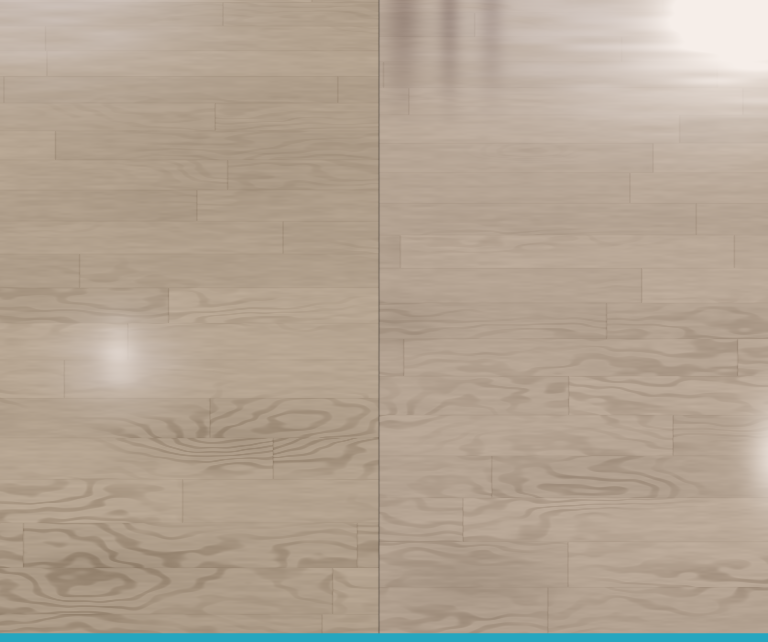
This texture is drawn by a WebGL 1 fragment shader. Its source:

```glsl
precision highp float;

uniform vec2 u_resolution;

const float SEAM_X = 0.4935;
const float BAR_TOP = 0.0135;
const float PLANK_FAR = 0.036;     // plank height at the top edge
const float PLANK_GROWTH = 0.040;  // extra height towards the bottom
const float GRAIN_DEPTH = 0.085;
const float FIBRE_DEPTH = 0.045;
const vec3 WOOD_LEFT = vec3(0.705, 0.638, 0.562);
const vec3 WOOD_RIGHT = vec3(0.715, 0.648, 0.582);
const vec3 GRAIN_TINT = vec3(0.95, 1.0, 1.03);
const vec3 SHINE = vec3(0.965, 0.935, 0.915);
const vec3 HAZE = vec3(0.83, 0.79, 0.775);
const vec3 BAR = vec3(0.15, 0.65, 0.75);

float hash(vec2 p) {
  return fract(sin(dot(p, vec2(127.1, 311.7))) * 43758.5453);
}

float noise(vec2 p) {
  vec2 i = floor(p);
  vec2 f = fract(p);
  f = f * f * (3.0 - 2.0 * f);
  return mix(mix(hash(i), hash(i + vec2(1.0, 0.0)), f.x),
             mix(hash(i + vec2(0.0, 1.0)), hash(i + 1.0), f.x), f.y);
}

float fbm(vec2 p) {
  float sum = 0.0;
  float amp = 0.5;
  for (int i = 0; i < 4; i++) {
    sum += amp * noise(p);
    p = p * 2.03 + 17.3;
    amp *= 0.5;
  }
  return sum;
}

// Soft elliptical spot: 1 at the centre, fading outwards.
float spot(vec2 p, vec2 centre, vec2 size) {
  vec2 d = (p - centre) / size;
  return exp(-dot(d, d));
}

// Row coordinate whose integer steps are planks, thinner with distance.
float plankRow(float y) {
  return -log(PLANK_FAR + PLANK_GROWTH * (1.0 - y)) / PLANK_GROWTH;
}

vec3 floorBoards(vec2 uv, float side, float px) {
  float thickness = PLANK_FAR + PLANK_GROWTH * (1.0 - uv.y);
  float row = plankRow(uv.y) + side * 0.43;
  float rowId = floor(row);
  float across = fract(row);
  float seed = side * 31.0;

  // Boards along each row
  float along = uv.x * 2.3 + hash(vec2(rowId, seed)) * 7.0;
  float boardId = floor(along);
  float end = fract(along);
  float tone = hash(vec2(boardId + seed, rowId)) - 0.5;

  // Growth rings, closing into arches around the knots
  float bend = fbm(vec2(uv.x * 5.0 + boardId * 3.7, row * 0.9 + seed));
  float knots = spot(uv, vec2(0.68, 0.765), vec2(0.075, 0.018))
              + spot(uv, vec2(0.80, 0.235), vec2(0.11, 0.028))
              + spot(uv, vec2(0.40, 0.355), vec2(0.12, 0.035))
              + spot(uv, vec2(0.28, 0.315), vec2(0.10, 0.025));
  float rings = across * 2.2 + bend * 7.0 + knots * 3.5;
  float wave = 0.5 + 0.5 * sin(6.2832 * rings);
  float vein = smoothstep(0.45, 1.0, wave);
  float patchy = smoothstep(0.32, 0.68, fbm(vec2(uv.x * 3.0 + seed, row * 0.8 + 9.0)));
  float strength = mix(0.95, 0.28, smoothstep(0.15, 0.75, uv.y));
  vein *= strength * clamp(patchy + knots * 0.6, 0.0, 1.0);

  // Pores and fibres
  float fibre = noise(vec2(uv.x * 22.0 + seed, uv.y * 210.0)) * 0.6
              + noise(vec2(uv.x * 70.0, uv.y * 330.0 + seed)) * 0.4 - 0.5;

  // Joints between boards
  float edge = min(across, 1.0 - across) * thickness;
  float gap = (1.0 - smoothstep(0.0, px * 1.2, edge)) * 0.25;
  float butt = min(end, 1.0 - end) / 2.3;
  gap = max(gap, 0.55 * (1.0 - smoothstep(0.0, px * 1.3, butt)));

  vec3 wood = mix(WOOD_LEFT, WOOD_RIGHT, side);
  wood += tone * 0.035 + fibre * FIBRE_DEPTH;
  wood -= GRAIN_TINT * (vein * GRAIN_DEPTH + gap * 0.08);
  return wood;
}

// Broad light and shade over the boards.
vec3 shade(vec3 c, vec2 uv, float side) {
  float left = 1.0 - side;
  c -= 0.035 * left * spot(uv, vec2(0.32, 0.73), vec2(0.30, 0.13));
  c -= 0.045 * left * spot(uv, vec2(0.14, 0.115), vec2(0.12, 0.03));
  c -= 0.040 * left * spot(uv, vec2(0.30, 0.31), vec2(0.13, 0.04));
  c -= 0.055 * side * spot(uv, vec2(0.61, 0.10), vec2(0.11, 0.05));
  c -= 0.035 * side * spot(uv, vec2(0.52, 0.50), vec2(0.05, 0.03));
  c -= 0.030 * (1.0 - smoothstep(0.0, 0.16, uv.y));

  float ripple = 0.72 + 0.56 * noise(vec2(uv.x * 13.0, uv.y * 95.0));
  float haze = left * 0.75 * spot(uv, vec2(0.06, 1.01), vec2(0.20, 0.13));
  haze += left * 0.55 * spot(uv, vec2(0.155, 0.44), vec2(0.075, 0.07));
  haze += side * 0.70 * spot(uv, vec2(0.82, 0.98), vec2(0.27, 0.18));
  c = mix(c, HAZE, clamp(haze * ripple, 0.0, 1.0));

  // Reflected dark uprights under the far edge
  float fade = side * smoothstep(0.77, 1.0, uv.y);
  float bars = spot(vec2(uv.x, 0.0), vec2(0.525, 0.0), vec2(0.022, 1.0))
             + spot(vec2(uv.x, 0.0), vec2(0.585, 0.0), vec2(0.014, 1.0))
             + 0.7 * spot(vec2(uv.x, 0.0), vec2(0.64, 0.0), vec2(0.016, 1.0));
  c -= vec3(0.12, 0.13, 0.12) * bars * fade;

  float shine = side * 1.7 * spot(uv, vec2(0.96, 0.99), vec2(0.095, 0.07));
  shine += side * 0.65 * spot(uv, vec2(0.97, 0.90), vec2(0.17, 0.10)) * ripple;
  shine += side * 0.75 * spot(uv, vec2(1.01, 0.29), vec2(0.035, 0.08));
  shine += left * 0.40 * spot(uv, vec2(0.155, 0.45), vec2(0.025, 0.045)) * ripple;
  return mix(c, SHINE, clamp(shine, 0.0, 1.0));
}

void main() {
  vec2 uv = gl_FragCoord.xy / u_resolution;
  float px = 1.0 / u_resolution.y;
  float side = step(SEAM_X, uv.x);

  vec3 color = shade(floorBoards(uv, side, px), uv, side);

  // Seam between the halves and the strip along the bottom
  float seam = 1.0 - smoothstep(0.0004, 0.0022, abs(uv.x - SEAM_X));
  color = mix(color, color * 0.80, seam);
  float bar = 1.0 - smoothstep(BAR_TOP - px * 0.5, BAR_TOP + px * 0.5, uv.y);
  color = mix(color, BAR, bar);

  gl_FragColor = vec4(clamp(color, 0.0, 1.0), 1.0);
}
```
